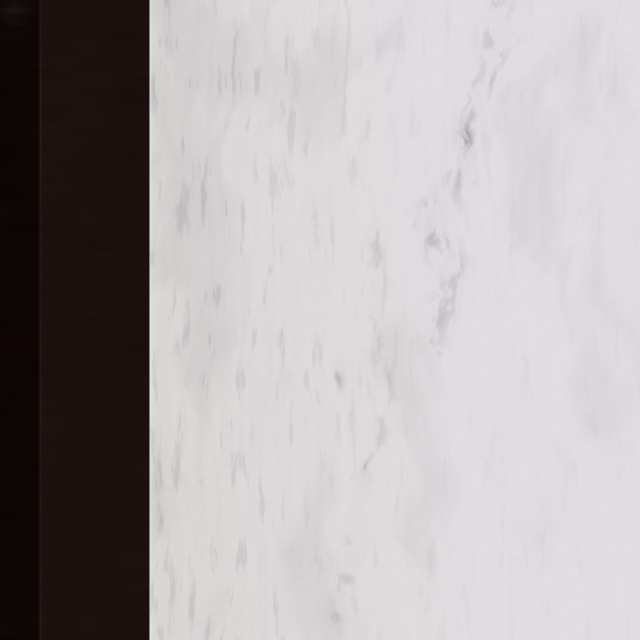
Reproduce this texture procedurally as a Shadertoy shader.

```glsl
const float GROOVE_X = 0.0625;
const float GROOVE_WIDTH = 0.0022;
const float PANEL_X = 0.2335;
const vec3 DARK_SIDE = vec3(0.055, 0.020, 0.018);
const vec3 DARK_FACE = vec3(0.110, 0.065, 0.053);
const vec3 GROOVE_GLINT = vec3(0.085, 0.065, 0.052);
const vec3 PALE_WARM = vec3(0.852, 0.840, 0.838);
const vec3 PALE_COOL = vec3(0.878, 0.868, 0.880);
const vec3 STAIN_TINT = vec3(0.95, 1.0, 0.97);
const float CLOUD_DEPTH = 0.035;
const float FIBRE_DEPTH = 0.050;
const float VEIN_DEPTH = 0.085;
const float KNOT_DEPTH = 0.12;

const int VEIN_POINTS = 7;
const vec2 UPPER_VEIN[VEIN_POINTS] = vec2[](
    vec2(0.765, 1.02), vec2(0.768, 0.88), vec2(0.731, 0.80), vec2(0.729, 0.73),
    vec2(0.672, 0.66), vec2(0.712, 0.56), vec2(0.677, 0.46));
const vec2 LOWER_VEIN[VEIN_POINTS] = vec2[](
    vec2(0.583, 0.66), vec2(0.589, 0.53), vec2(0.595, 0.45), vec2(0.612, 0.36),
    vec2(0.571, 0.25), vec2(0.553, 0.14), vec2(0.518, 0.04));

// Each knot: centre x, centre y, half length, strength
const int KNOTS = 11;
const vec4 KNOT[KNOTS] = vec4[](
    vec4(0.495, 0.661, 0.030, 0.9), vec4(0.534, 0.414, 0.024, 1.0),
    vec4(0.482, 0.766, 0.025, 0.6), vec4(0.520, 0.055, 0.020, 1.0),
    vec4(0.569, 0.258, 0.020, 0.8), vec4(0.732, 0.775, 0.028, 1.0),
    vec4(0.674, 0.648, 0.022, 1.0), vec4(0.314, 0.270, 0.030, 0.5),
    vec4(0.823, 0.400, 0.040, 0.4), vec4(0.241, 0.733, 0.020, 0.7),
    vec4(0.677, 0.115, 0.035, 0.6));

float hash(vec2 p) {
    vec3 q = fract(vec3(p.xyx) * 0.1031);
    q += dot(q, q.yzx + 33.33);
    return fract((q.x + q.y) * q.z);
}

float noise(vec2 p) {
    vec2 cell = floor(p), f = fract(p);
    f = f * f * (3.0 - 2.0 * f);
    return mix(mix(hash(cell), hash(cell + vec2(1, 0)), f.x),
               mix(hash(cell + vec2(0, 1)), hash(cell + vec2(1, 1)), f.x), f.y);
}

float fbm(vec2 p) {
    float sum = 0.0, weight = 0.5;
    for (int i = 0; i < 4; i++) {
        sum += weight * noise(p);
        p = p * 2.03 + 17.3;
        weight *= 0.5;
    }
    return sum / 0.9375;
}

float segmentDistance(vec2 p, vec2 a, vec2 b) {
    vec2 ab = b - a;
    return length(p - a - ab * clamp(dot(p - a, ab) / dot(ab, ab), 0.0, 1.0));
}

float veinGlow(vec2 p, vec2 path[VEIN_POINTS], float width) {
    float d = 1.0;
    for (int i = 0; i < VEIN_POINTS - 1; i++)
        d = min(d, segmentDistance(p, path[i], path[i + 1]));
    return exp(-d * d / (width * width));
}

vec3 darkFrame(vec2 p, float px) {
    float grain = fbm(p * vec2(14.0, 70.0)) - 0.5;
    float blotch = fbm(p * vec2(9.0, 6.0) + 5.0) - 0.5;
    vec3 face = DARK_FACE * (1.0 + 0.22 * grain + 0.22 * blotch);
    vec3 side = DARK_SIDE * (1.0 + 0.5 * grain);
    // Faint reflection in the upper corner
    side += 0.09 * exp(-dot(p - vec2(0.02, 0.985), p - vec2(0.02, 0.985)) / 0.0006) * (0.6 + grain);
    vec3 col = mix(side, face, smoothstep(-px, px, p.x - GROOVE_X));
    float groove = exp(-pow((p.x - GROOVE_X) / GROOVE_WIDTH, 2.0));
    return col + GROOVE_GLINT * groove * (0.6 + 0.5 * blotch);
}

vec3 palePanel(vec2 p) {
    // Broad wash and soft drifting clouds
    vec3 col = mix(PALE_WARM, PALE_COOL, smoothstep(0.22, 0.75, p.x + 0.12 * (p.y - 0.5)));
    vec2 warp = vec2(fbm(p * 5.0), fbm(p * 5.0 + 31.0)) - 0.5;
    float cloud = fbm((p + 0.14 * warp) * vec2(12.0, 4.5) + 8.0);
    float stain = CLOUD_DEPTH * smoothstep(0.46, 0.78, cloud);

    // Upright fibres, strongest toward the frame
    vec2 bent = p + vec2(0.025, 0.0) * warp;
    float nearFrame = mix(1.0, 0.25, smoothstep(0.3, 0.75, p.x));
    float fibre = fbm(bent * vec2(110.0, 9.0));
    float fleck = smoothstep(0.60, 0.82, fbm(bent * vec2(85.0, 15.0) + 40.0));
    stain += nearFrame * (FIBRE_DEPTH * 0.5 * (fibre - 0.5) + FIBRE_DEPTH * 1.3 * fleck);

    // Broken mineral veins
    vec2 wobble = p + 0.035 * warp + 0.012 * (noise(p * 45.0) - 0.5);
    float crumbs = smoothstep(0.46, 0.76, fbm(wobble * vec2(75.0, 32.0) + 12.0));
    float veins = veinGlow(wobble, UPPER_VEIN, 0.024) + 0.8 * veinGlow(wobble, LOWER_VEIN, 0.014);
    stain += VEIN_DEPTH * veins * (0.12 + crumbs);

    // Short darker knots
    for (int i = 0; i < KNOTS; i++) {
        vec2 q = (p + 0.02 * warp - KNOT[i].xy) / vec2(0.007, KNOT[i].z);
        stain += KNOT_DEPTH * KNOT[i].w * exp(-dot(q, q)) * (0.2 + crumbs);
    }
    return col - stain * STAIN_TINT + 0.008 * (noise(p * 190.0) - 0.5);
}

void mainImage(out vec4 fragColor, in vec2 fragCoord) {
    vec2 p = fragCoord / iResolution.xy;
    float px = 1.0 / iResolution.x;
    vec3 pale = palePanel(p);
    // Cool bright lip along the panel edge
    pale += vec3(0.01, 0.04, 0.06) * exp(-pow((p.x - PANEL_X - 0.002) / 0.0025, 2.0));
    vec3 col = mix(darkFrame(p, px), pale, smoothstep(-px, px, p.x - PANEL_X));
    fragColor = vec4(clamp(col, 0.0, 1.0), 1.0);
}
```
